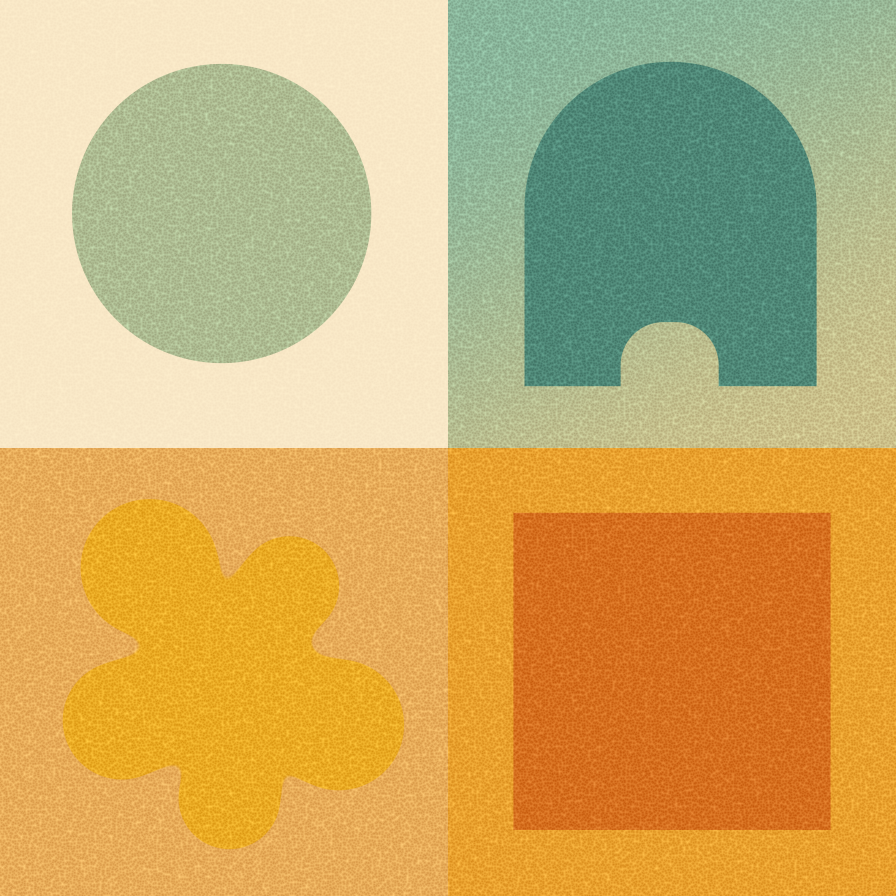
Give the GLSL for this background, as a Shadertoy shader.

```glsl
// Four paper-grain panels: a disc, an arch with a doorway, a soft blossom and a square.

const vec3 CREAM = vec3(0.976, 0.910, 0.780);
const vec3 SAGE  = vec3(0.686, 0.745, 0.580);
const vec3 MINT  = vec3(0.545, 0.720, 0.615);
const vec3 SAND  = vec3(0.810, 0.765, 0.550);
const vec3 TEAL  = vec3(0.315, 0.540, 0.475);
const vec3 PEACH = vec3(0.915, 0.685, 0.360);
const vec3 HONEY = vec3(0.925, 0.680, 0.150);
const vec3 AMBER = vec3(0.920, 0.640, 0.190);
const vec3 RUST  = vec3(0.845, 0.445, 0.130);

// Distance functions
float disc(vec2 p, vec2 center, float radius) {
    return length(p - center) - radius;
}

float roundBox(vec2 p, vec2 center, vec2 halfSize, float radius) {
    vec2 q = abs(p - center) - halfSize + radius;
    return length(max(q, 0.0)) + min(max(q.x, q.y), 0.0) - radius;
}

float smoothUnion(float a, float b, float blend) {
    float h = max(blend - abs(a - b), 0.0) / blend;
    return min(a, b) - 0.25 * blend * h * h;
}

float arch(vec2 p, vec2 center, float radius, float bottom) {
    float top = disc(p, center, radius);
    float legs = max(abs(p.x - center.x) - radius, p.y - center.y);
    return max(min(top, legs), bottom - p.y);
}

// Five lobes (xy center, z radius) melted onto a round core
float blossom(vec2 p) {
    vec3 lobes[5] = vec3[5](
        vec3(0.167, 0.366, 0.077), vec3(0.323, 0.346, 0.0555),
        vec3(0.378, 0.191, 0.073), vec3(0.256, 0.109, 0.0567),
        vec3(0.136, 0.196, 0.066));
    float d = disc(p, vec2(0.255, 0.241), 0.091);
    for (int i = 0; i < 5; i++) {
        d = smoothUnion(d, disc(p, lobes[i].xy, lobes[i].z), 0.039);
    }
    return d;
}

// Cellular noise: distance to the nearest jittered point
vec2 hash2(vec2 cell) {
    vec3 q = fract(cell.xyx * vec3(0.1031, 0.1030, 0.0973));
    q += dot(q, q.yzx + 33.33);
    return fract((q.xx + q.yz) * q.zy);
}

float cellular(vec2 p) {
    vec2 cell = floor(p);
    vec2 local = fract(p);
    float nearest = 2.0;
    for (int y = -1; y <= 1; y++) {
        for (int x = -1; x <= 1; x++) {
            vec2 offset = vec2(x, y);
            nearest = min(nearest, length(offset + hash2(cell + offset) - local));
        }
    }
    return nearest;
}

// Fine speckle plus wider horizontal fibres, centered near zero
float paperGrain(vec2 p) {
    float speckle = cellular(p * 330.0) - 0.47;
    float fibre = cellular(p * vec2(90.0, 210.0) + 17.0) - 0.47;
    return speckle + 0.35 * fibre;
}

float cover(float d, float pixel) {
    return clamp(0.5 - d / pixel, 0.0, 1.0);
}

void mainImage(out vec4 fragColor, in vec2 fragCoord) {
    vec2 p = fragCoord / iResolution.xy;
    float pixel = 1.0 / min(iResolution.x, iResolution.y);
    float right = cover(0.5 - p.x, pixel);
    float upper = cover(0.5 - p.y, pixel);

    // Panel backgrounds, with a slanted fade in the upper right
    float fade = smoothstep(0.08, 1.15, 0.42 * (2.0 * p.x - 1.0) + 1.5 * (1.0 - p.y));
    vec3 upperRow = mix(CREAM, mix(MINT, SAND, fade), right);
    vec3 lowerRow = mix(PEACH, AMBER, right);
    vec3 color = mix(lowerRow, upperRow, upper);

    // One shape per panel
    float door = roundBox(p, vec2(0.7474, 0.580), vec2(0.0547, 0.0605), 0.048);
    float gate = max(arch(p, vec2(0.7484, 0.768), 0.163, 0.569), -door);
    float square = roundBox(p, vec2(0.750, 0.2507), vec2(0.177), 0.0);
    color = mix(color, SAGE, cover(disc(p, vec2(0.2474, 0.7617), 0.167), pixel));
    color = mix(color, TEAL, cover(gate, pixel));
    color = mix(color, HONEY, cover(blossom(p), pixel));
    color = mix(color, RUST, cover(square, pixel));

    // Grain is faint on the palest paper
    float strength = mix(0.17, 0.035, smoothstep(0.62, 0.76, color.b));
    color += paperGrain(p) * strength * vec3(0.75, 1.0, 0.9);
    fragColor = vec4(clamp(color, 0.0, 1.0), 1.0);
}
```
